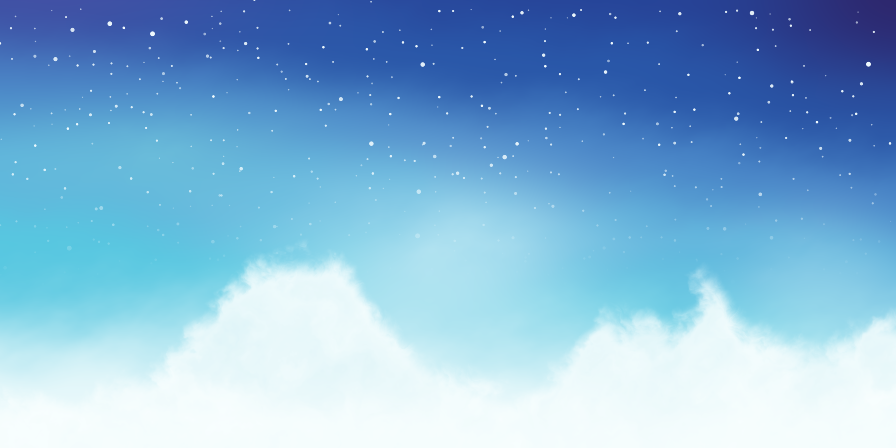
This background is drawn by a WebGL 1 fragment shader. Its source:

```glsl
precision highp float;
// Starry blue sky fading through cyan haze into bright white clouds.

uniform vec2 u_resolution;

const vec3 NIGHT = vec3(0.15, 0.27, 0.60);
const vec3 DEEP_BLUE = vec3(0.16, 0.34, 0.66);
const vec3 MID_BLUE = vec3(0.28, 0.52, 0.78);
const vec3 SKY_BLUE = vec3(0.36, 0.70, 0.86);
const vec3 CYAN = vec3(0.34, 0.78, 0.88);
const vec3 TEAL = vec3(0.43, 0.76, 0.86);
const vec3 PALE = vec3(0.72, 0.90, 0.95);
const vec3 INDIGO = vec3(0.29, 0.31, 0.64);
const vec3 PURPLE = vec3(0.18, 0.14, 0.41);
const vec3 MIST = vec3(0.90, 0.97, 0.98);
const vec3 CLOUD_SHADE = vec3(0.83, 0.94, 0.96);
const vec3 CLOUD_LIGHT = vec3(0.97, 0.995, 0.995);

vec2 hash2(vec2 p) {
  vec2 q = vec2(dot(p, vec2(127.1, 311.7)), dot(p, vec2(269.5, 183.3)));
  return fract(sin(q) * 4375.85);
}

float cornerSlope(vec2 cell, vec2 f, vec2 corner) {
  return dot(hash2(cell + corner) * 2.0 - 1.0, f - corner);
}

float gradientNoise(vec2 p) {
  vec2 i = floor(p), f = fract(p);
  vec2 u = f * f * f * (f * (f * 6.0 - 15.0) + 10.0);
  float low = mix(cornerSlope(i, f, vec2(0.0)), cornerSlope(i, f, vec2(1.0, 0.0)), u.x);
  float high = mix(cornerSlope(i, f, vec2(0.0, 1.0)), cornerSlope(i, f, vec2(1.0)), u.x);
  return mix(low, high, u.y);
}

float fbm(vec2 p) {
  float sum = 0.0, amp = 0.8;
  for (int i = 0; i < 5; i++) {
    sum += amp * gradientNoise(p);
    p = mat2(1.6, 1.2, -1.2, 1.6) * p + 7.3;
    amp *= 0.52;
  }
  return sum;
}

float bump(float x, float center, float width) {
  float d = (x - center) / width;
  return exp(-d * d);
}

float glow(vec2 p, vec2 center, vec2 radius) {
  vec2 d = (p - center) / radius;
  return exp(-dot(d, d));
}

vec3 skyColor(vec2 p, float haze) {
  float h = p.y + mix(-0.10, 0.15, p.x * 0.5) + 0.07 * haze;
  vec3 c = mix(CYAN, SKY_BLUE, smoothstep(0.35, 0.55, h));
  c = mix(c, MID_BLUE, smoothstep(0.53, 0.73, h));
  c = mix(c, DEEP_BLUE, smoothstep(0.70, 0.90, h));
  c = mix(c, NIGHT, smoothstep(0.90, 1.08, h));
  c = mix(c, INDIGO, 0.75 * glow(p, vec2(0.10, 1.03), vec2(0.50, 0.16)));
  c = mix(c, PURPLE, 0.90 * glow(p, vec2(2.02, 1.02), vec2(0.30, 0.20)));
  c = mix(c, TEAL, (0.6 + 0.5 * haze) * glow(p, vec2(0.36, 0.66), vec2(0.42, 0.13)));
  c = mix(c, PALE, (0.85 + 0.4 * haze) * glow(p, vec2(0.97, 0.42), vec2(0.35, 0.20)));
  return mix(c, PALE, (0.4 + 0.6 * haze) * glow(p, vec2(1.80, 0.40), vec2(0.20, 0.13)));
}

// One jittered star per grid cell, kept when its hash is below the chance
float starLayer(vec2 p, float cell, float radius, float chance, float pixel) {
  vec2 id = floor(p / cell);
  vec2 center = (id + 0.2 + 0.6 * hash2(id + cell * 90.0)) * cell;
  vec2 pick = hash2(id + 41.7);
  float r = radius * (0.6 + 0.7 * pick.y);
  float disc = 1.0 - smoothstep(r - 0.5 * pixel, r + 0.5 * pixel, length(p - center));
  return disc * step(pick.x, chance) * (0.45 + 0.55 * pick.y);
}

float leftCloudTop(float x) {
  return 0.12 + 0.30 * bump(x, 0.66, 0.27) + 0.05 * bump(x, 0.52, 0.08)
       + 0.06 * bump(x, 0.75, 0.07);
}

float rightCloudTop(float x) {
  return 0.12 + 0.16 * smoothstep(1.05, 1.45, x) + 0.07 * bump(x, 1.34, 0.04)
       + 0.03 * bump(x, 1.47, 0.08) + 0.11 * bump(x, 1.59, 0.05)
       - 0.03 * bump(x, 1.82, 0.10) + 0.04 * bump(x, 1.97, 0.06);
}

// Soft body below a ragged top edge
vec3 addCloud(vec3 base, float depth, float softness, float texture) {
  float cover = smoothstep(-0.01, softness, depth);
  float light = clamp(0.72 + 0.75 * texture + 0.25 * bump(depth, 0.03, 0.05), 0.0, 1.0);
  return mix(base, mix(CLOUD_SHADE, CLOUD_LIGHT, light), 0.93 * cover);
}

void main() {
  vec2 p = gl_FragCoord.xy / u_resolution.y;
  float pixel = 1.0 / u_resolution.y;
  float haze = fbm(vec2(p.x - p.y * 0.5, p.y * 1.5) * 2.6 + 3.0);
  vec3 color = skyColor(p, haze);

  // Stars thin out toward the horizon
  float stars = 0.0;
  for (int i = 0; i < 3; i++) {
    float k = float(i);
    stars += starLayer(p + k * 0.37, 0.10 - 0.032 * k, 0.0042 - 0.001 * k, 0.28 + 0.06 * k, pixel);
  }
  color = mix(color, vec3(0.95, 0.99, 1.0), min(stars, 1.0) * smoothstep(0.34, 0.72, p.y));

  // Low mist
  float mist = smoothstep(0.46, 0.10, p.y + 0.12 * haze + 0.07 * bump(p.x, 1.50, 0.25));
  color = mix(color, MIST, 0.95 * mist);

  // Cloud banks
  float billow = fbm(p * 9.0 + 11.0);
  float wisp = fbm(p * 22.0 + 2.0 * billow);
  float ragged = 0.07 * billow + 0.035 * wisp;
  float warpedX = p.x + 0.04 * billow;
  float texture = fbm(p * 4.5 + 0.6 * billow + 5.0);
  color = addCloud(color, leftCloudTop(warpedX) + ragged - p.y, 0.07, texture);
  color = addCloud(color, rightCloudTop(warpedX) + ragged - p.y, 0.08, texture);

  // Bright floor
  color = mix(color, CLOUD_LIGHT, 0.75 * smoothstep(0.20, 0.0, p.y));
  gl_FragColor = vec4(color, 1.0);
}
```
